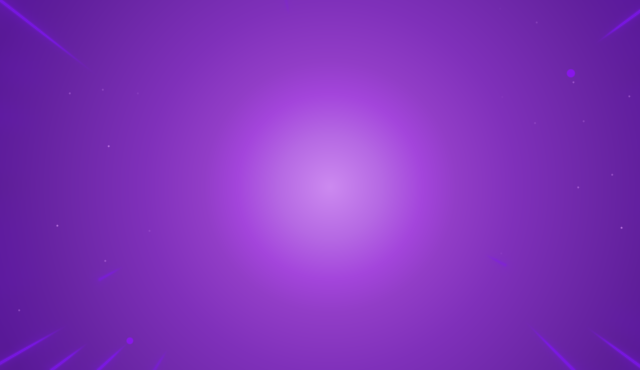
Write a WebGL 2 fragment shader that draws this background.

```glsl
#version 300 es
precision highp float;

uniform vec2 u_resolution;
out vec4 fragColor;

// Lengths are in canvas heights
const vec2 GLOW_CENTER = vec2(0.892, 0.495);
const int STOPS = 7;
const float STOP_RADIUS[STOPS] = float[](0.0, 0.14, 0.25, 0.34, 0.5, 0.7, 0.97);
const vec3 STOP_COLOR[STOPS] = vec3[](
    vec3(0.80, 0.54, 0.94), vec3(0.71, 0.41, 0.89), vec3(0.64, 0.27, 0.86),
    vec3(0.57, 0.24, 0.78), vec3(0.50, 0.19, 0.73), vec3(0.43, 0.155, 0.66),
    vec3(0.34, 0.10, 0.57));

const vec3 STREAK_COLOR = vec3(0.50, 0.08, 0.96);
const vec3 ORB_COLOR = vec3(0.56, 0.07, 0.98);
const vec3 HAZE_COLOR = vec3(0.41, 0.09, 0.75);
const vec3 SPECK_COLOR = vec3(0.78, 0.50, 0.92);
const float STREAK_WIDTH = 0.0035;
const float STREAK_STRENGTH = 0.75;
const float HAZE_STRENGTH = 0.35;
const float SPECK_CELL = 0.115;
const float SPECK_RADIUS = 0.0022;
const float SPECK_DENSITY = 0.32;
const vec2 RIGHT_ORB = vec2(1.543, 0.802);
const vec2 LEFT_ORB = vec2(0.351, 0.079);

// Each streak runs from its bright outer end to its faint inner end
const int STREAKS = 11;
const vec4 STREAK[STREAKS] = vec4[](
    vec4(0.0, 1.0, 0.27, 0.79), vec4(1.73, 0.97, 1.604, 0.878),
    vec4(1.55, 0.0, 1.414, 0.137), vec4(0.0, 0.018, 0.19, 0.126),
    vec4(0.14, 0.0, 0.243, 0.077), vec4(0.266, 0.0, 0.351, 0.079),
    vec4(0.417, 0.0, 0.455, 0.059), vec4(1.73, 0.01, 1.577, 0.122),
    vec4(0.27, 0.245, 0.338, 0.282), vec4(1.365, 0.284, 1.306, 0.315),
    vec4(0.773, 1.0, 0.782, 0.955));

float hash(vec2 p) {
    vec3 q = fract(vec3(p.xyx) * 0.1031);
    q += dot(q, q.yzx + 33.33);
    return fract((q.x + q.y) * q.z);
}

float noise(vec2 p) {
    vec2 i = floor(p), f = fract(p);
    f = f * f * (3.0 - 2.0 * f);
    return mix(mix(hash(i), hash(i + vec2(1, 0)), f.x),
               mix(hash(i + vec2(0, 1)), hash(i + vec2(1, 1)), f.x), f.y);
}

vec3 radialGradient(float r) {
    vec3 color = STOP_COLOR[0];
    for (int i = 1; i < STOPS; i++) {
        float t = clamp((r - STOP_RADIUS[i - 1]) / (STOP_RADIUS[i] - STOP_RADIUS[i - 1]), 0.0, 1.0);
        color = mix(color, STOP_COLOR[i], t);
    }
    return color;
}

// Tapered line with a soft halo
float streak(vec2 p, vec2 a, vec2 b, float pixel) {
    vec2 axis = b - a;
    float t = clamp(dot(p - a, axis) / dot(axis, axis), 0.0, 1.0);
    float d = length(p - a - axis * t);
    float width = mix(STREAK_WIDTH, 0.001, t) + 0.5 * pixel;
    float core = exp(-d * d / (width * width));
    float halo = 0.2 * exp(-d * d / (16.0 * width * width));
    float fade = 1.0 - smoothstep(0.35, 1.0, t);
    return (core + halo) * fade * smoothstep(0.01, 0.13, length(axis));
}

float disc(vec2 p, vec2 center, float radius, float pixel) {
    return 1.0 - smoothstep(radius - pixel, radius + pixel, length(p - center));
}

// One jittered dot in some of the grid cells
float specks(vec2 p, float pixel) {
    vec2 cell = floor(p / SPECK_CELL);
    vec2 jitter = 0.15 + 0.7 * vec2(hash(cell + 7.3), hash(cell + 19.7));
    float present = step(hash(cell + 3.1), SPECK_DENSITY);
    float shine = 0.3 + 0.6 * hash(cell + 41.9);
    return present * shine * disc(p, (cell + jitter) * SPECK_CELL, SPECK_RADIUS, pixel);
}

void main() {
    float pixel = 1.0 / u_resolution.y;
    vec2 p = gl_FragCoord.xy * pixel;
    vec2 fromCenter = p - GLOW_CENTER;
    float radius = length(fromCenter);
    vec3 color = radialGradient(radius);

    // Violet haze in the corners, broken up along the rays
    float angle = atan(fromCenter.y, fromCenter.x);
    float haze = noise(vec2(angle * 14.0 + 50.0, radius * 7.0));
    float corner = smoothstep(0.72, 1.0, radius);
    color = mix(color, HAZE_COLOR, HAZE_STRENGTH * corner * haze);

    // Specks stay near the two sides
    float side = smoothstep(0.42, 0.6, abs(fromCenter.x));
    color = mix(color, SPECK_COLOR, side * specks(p, pixel));

    // Streaks
    for (int i = 0; i < STREAKS; i++) {
        float s = streak(p, STREAK[i].xy, STREAK[i].zw, pixel);
        color = mix(color, STREAK_COLOR, STREAK_STRENGTH * min(s, 1.0));
    }

    // Orbs
    float orbs = max(disc(p, RIGHT_ORB, 0.011, pixel), disc(p, LEFT_ORB, 0.009, pixel));
    color = mix(color, ORB_COLOR, 0.8 * orbs);

    fragColor = vec4(color, 1.0);
}
```
